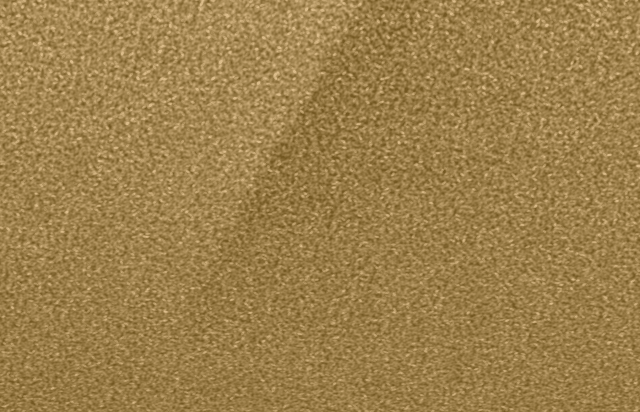
This texture is drawn by a WebGL 2 fragment shader. Its source:

```glsl
#version 300 es
precision highp float;
// Gold metallic grain with fine flakes and a soft diagonal fold of light.

uniform vec2 u_resolution;
out vec4 fragColor;

vec2 hash2(vec2 cell) {
    vec3 h = fract(cell.xyx * vec3(0.1031, 0.1030, 0.0973));
    h += dot(h, h.yzx + 33.33);
    return fract((h.xx + h.yz) * h.zy);
}

mat2 rotation(float angle) {
    float c = cos(angle), s = sin(angle);
    return mat2(c, s, -s, c);
}

float cornerSlope(vec2 cell, vec2 corner, vec2 f) {
    float angle = 6.2832 * hash2(cell + corner).x;
    return dot(vec2(cos(angle), sin(angle)), f - corner);
}

float gradientNoise(vec2 p) {
    vec2 cell = floor(p), f = fract(p);
    vec2 u = f * f * f * (f * (f * 6.0 - 15.0) + 10.0);
    vec2 e = vec2(0.0, 1.0);
    float low = mix(cornerSlope(cell, e.xx, f), cornerSlope(cell, e.yx, f), u.x);
    float high = mix(cornerSlope(cell, e.xy, f), cornerSlope(cell, e.yy, f), u.x);
    return mix(low, high, u.y);
}

// Brightest of the small, randomly tilted ellipses around p
float flakes(vec2 p) {
    vec2 cell = floor(p);
    float glint = 0.0;
    for (int j = -1; j <= 1; j++) {
        for (int i = -1; i <= 1; i++) {
            vec2 id = cell + vec2(i, j);
            vec2 center = id + 0.15 + 0.7 * hash2(id + 17.0);
            vec2 traits = hash2(id + 71.0);
            vec2 offset = rotation((traits.x - 0.5) * 2.2) * (p - center);
            float radius = length(offset / vec2(0.52, 0.29));
            float body = 1.0 - smoothstep(0.45, 1.25, radius);
            glint = max(glint, body * traits.y * traits.y);
        }
    }
    return glint;
}

// Broad light: two sheets that meet along the fold
float sheetLight(vec2 p) {
    float d = p.x - 0.30 - 0.58 * p.y + 0.025 * gradientNoise(p * 22.0);
    float fold = smoothstep(0.05, 0.65, p.y);
    float left = mix(0.25, 0.48, p.y) + 0.09 * fold * exp(-3.0 * abs(d));
    float right = mix(0.29, 0.45, p.y) - 0.21 * fold * exp(-2.8 * abs(d));
    return mix(left, right, smoothstep(-0.025, 0.025, d));
}

void main() {
    vec2 p = gl_FragCoord.xy / u_resolution.y;

    // Grain gets finer towards the bottom
    vec2 q = vec2(p.x, p.y * (1.25 - 0.2 * p.y));

    float grain = 0.70 * gradientNoise(rotation(0.25) * q * vec2(80.0, 100.0) + 40.0)
                + 0.55 * gradientNoise(rotation(-0.5) * q * vec2(125.0, 150.0) + 90.0);
    float mottle = 0.08 * gradientNoise(p * 11.0 + 5.0);
    float glint = 0.6 * flakes(q * vec2(76.0, 88.0));

    float contrast = mix(0.85, 1.1, p.y);
    float tone = sheetLight(p) + mottle + contrast * (grain + glint - 0.04);
    tone = clamp(tone, -0.2, 1.25);

    vec3 color = vec3(0.51, 0.40, 0.19) + tone * vec3(0.28, 0.27, 0.28);
    fragColor = vec4(color, 1.0);
}
```
